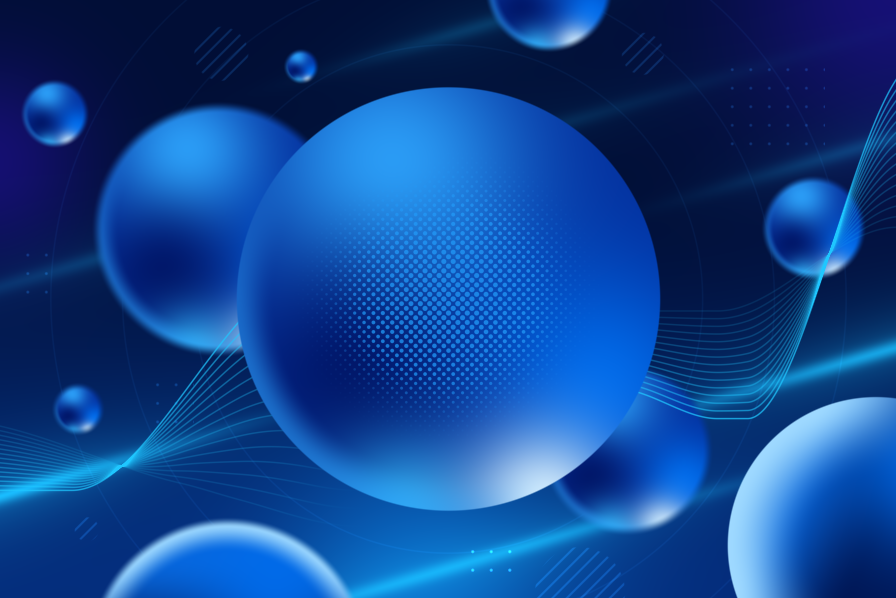
Write a Shadertoy shader that draws this background.

```glsl
// Glossy blue spheres floating over diagonal light beams and fine wave lines.
#define MAIN_CENTER vec2(0.75, 0.5)
#define MAIN_RADIUS 0.354
#define BEAM_SLOPE 0.29
#define WAVE_LINES 15
#define HALFTONE_PITCH 0.0111
#define NAVY vec3(0.003, 0.055, 0.21)
#define ROYAL vec3(0.015, 0.17, 0.48)
#define VIOLET vec3(0.10, 0.06, 0.50)
#define CYAN vec3(0.10, 0.74, 1.0)
#define SKY vec3(0.17, 0.62, 0.97)
#define AZURE vec3(0.0, 0.42, 0.92)
#define ICE vec3(0.86, 0.95, 1.0)

// Soft round spot: 1 at its centre, falling off with the given sharpness.
float spot(vec2 p, vec2 center, float sharpness) {
    vec2 d = p - center;
    return exp(-sharpness * dot(d, d));
}

float disc(vec2 p, vec2 center, float radius, float blur) {
    return 1.0 - smoothstep(-blur, blur, length(p - center) - radius);
}

// Sphere colour at q, where the unit circle is the outline.
vec3 sphereColor(vec2 q) {
    vec3 c = vec3(0.01, 0.17, 0.60);
    c = mix(c, SKY, spot(q, vec2(-0.27, 0.62), 2.5));
    c = mix(c, AZURE, spot(q, vec2(0.70, -0.42), 3.0));
    c = mix(c, vec3(0.0, 0.08, 0.40), 0.95 * spot(q, vec2(-0.45, -0.36), 3.6));
    c = mix(c, vec3(0.20, 0.72, 0.97), spot(q, vec2(-0.22, -1.08), 7.0));
    c = mix(c, ICE, spot(q, vec2(0.45, -0.98), 8.0));
    float lowerLeft = smoothstep(0.1, 1.0, dot(q, vec2(-0.75, -0.66)));
    return mix(c, SKY, 0.6 * lowerLeft * smoothstep(0.82, 1.0, length(q)));
}

// Sphere lit at its rim from one direction.
vec3 rimSphereColor(vec2 q, vec2 lightDir, float rimStart) {
    float side = dot(q, lightDir);
    vec3 c = mix(vec3(0.0, 0.08, 0.32), vec3(0.03, 0.40, 0.86), smoothstep(0.0, 0.75, side));
    c = mix(c, AZURE, 0.9 * spot(q, vec2(0.35, 0.55), 3.0));
    float rim = smoothstep(rimStart, 1.0, length(q)) * smoothstep(-0.1, 0.75, side);
    return mix(c, vec3(0.62, 0.85, 1.0), rim);
}

// Glow of one beam: x = height at the left edge, y = middle, z = reach, w = power.
float beam(vec2 p, vec4 b) {
    float d = (p.y - b.x - BEAM_SLOPE * p.x) * 0.96;
    float along = (p.x - b.y) / b.z;
    float profile = 0.55 * exp(-d * d * 5500.0) + 0.45 * exp(-abs(d) * 20.0);
    return b.w * profile * exp(-along * along);
}

// Heights of the two outer lines of the wave ribbon.
vec2 ribbon(float x) {
    if (x < MAIN_CENTER.x)
        return vec2(0.18 + 0.36 * smoothstep(0.12, 0.52, x),
                    0.30 - 0.12 * smoothstep(-0.1, 0.4, x) - 0.06 * smoothstep(0.3, 0.6, x));
    return vec2(0.30 + 0.60 * smoothstep(1.25, 1.54, x) + 0.05 * (1.0 - smoothstep(1.03, 1.2, x)),
                0.48 + 0.14 * smoothstep(1.2, 1.5, x));
}

float waveLines(vec2 p, float px) {
    float e = 0.004, sum = 0.0;
    vec2 ends = ribbon(p.x);
    vec2 slopes = (ribbon(p.x + e) - ribbon(p.x - e)) / (2.0 * e);
    for (int i = 0; i < WAVE_LINES; i++) {
        float k = float(i) / float(WAVE_LINES - 1);
        float slope = mix(slopes.x, slopes.y, k);
        float d = abs(p.y - mix(ends.x, ends.y, k)) / sqrt(1.0 + slope * slope);
        sum += mix(0.75, 0.12, sqrt(k)) * (1.0 - smoothstep(0.0, 0.0008 + px, d));
    }
    return min(sum, 1.0) * (1.0 - smoothstep(0.42, 0.62, p.x) + smoothstep(0.9, 1.08, p.x));
}

// Faint rings, dot patches and hatched discs.
float ornaments(vec2 p, float px) {
    float r = length(p - MAIN_CENTER), sum = 0.0;
    for (int i = 0; i < 3; i++)
        sum += 0.05 * (1.0 - smoothstep(0.0, 1.5 * px, abs(r - 0.425 - 0.12 * float(i))));
    vec2 cell = (fract(p / 0.031) - 0.5) * 0.031;
    float dots = disc(cell, vec2(0.0), 0.0022, px);
    vec4 patches[4] = vec4[4](vec4(1.30, 0.82, 0.08, 0.07), vec4(0.82, 0.07, 0.045, 0.03),
                              vec4(0.055, 0.55, 0.03, 0.045), vec4(0.28, 0.32, 0.045, 0.045));
    for (int i = 0; i < 4; i++) {
        vec2 inside = step(abs(p - patches[i].xy), patches[i].zw);
        sum += dots * inside.x * inside.y * (i == 1 ? 0.6 : 0.2);
    }
    float stripe = abs(fract((p.x - p.y) / 0.024) - 0.5) * 0.017;
    float hatch = 1.0 - smoothstep(0.0005, 0.0005 + 1.5 * px, stripe);
    vec3 hatched[4] = vec3[4](vec3(0.37, 0.91, 0.045), vec3(1.075, 0.91, 0.035),
                              vec3(0.97, 0.01, 0.075), vec3(0.145, 0.115, 0.02));
    for (int i = 0; i < 4; i++)
        sum += 0.16 * hatch * disc(p, hatched[i].xy, hatched[i].z, px);
    return sum;
}

void mainImage(out vec4 fragColor, in vec2 fragCoord) {
    float px = 1.0 / iResolution.y;
    vec2 p = fragCoord * px;

    // Backdrop and beams
    vec3 col = mix(ROYAL, NAVY, smoothstep(0.0, 0.72, p.y));
    col = mix(col, VIOLET, 0.85 * spot(p, vec2(1.5, 1.02), 14.0) + 0.8 * spot(p, vec2(-0.02, 0.73), 35.0));
    col = mix(col, vec3(0.04, 0.48, 0.86), 0.75 * spot(p, vec2(0.70, 0.0), 15.0));
    vec4 beams[6] = vec4[6](vec4(0.17, 0.0, 0.32, 1.0), vec4(-0.016, 1.5, 0.40, 0.85),
                            vec4(-0.168, 0.75, 0.42, 0.9), vec4(0.52, 0.45, 0.62, 0.32),
                            vec4(0.336, 1.45, 0.25, 0.28), vec4(0.723, 0.80, 0.22, 0.25));
    for (int i = 0; i < 6; i++) col = mix(col, CYAN, beam(p, beams[i]));
    col += vec3(0.2, 0.65, 1.0) * ornaments(p, px);

    // Floating spheres: centre, radius, edge blur
    vec4 spheres[7] = vec4[7](vec4(0.367, 0.617, 0.204, 0.009), vec4(0.092, 0.810, 0.052, 0.005),
                              vec4(0.504, 0.889, 0.025, 0.004), vec4(0.918, 1.020, 0.101, 0.006),
                              vec4(1.361, 0.619, 0.081, 0.006), vec4(0.131, 0.316, 0.038, 0.006),
                              vec4(1.049, 0.248, 0.135, 0.008));
    for (int i = 0; i < 7; i++) {
        vec4 s = spheres[i];
        col = mix(col, sphereColor((p - s.xy) / s.z), disc(p, s.xy, s.z, s.w + px));
    }
    col = mix(col, vec3(0.12, 0.78, 1.0), waveLines(p, px));

    // Rim-lit spheres at the bottom
    vec2 low = vec2(0.381, -0.102), corner = vec2(1.465, 0.088);
    col = mix(col, rimSphereColor((p - low) / 0.229, vec2(0.0, 1.0), 0.78), disc(p, low, 0.229, 0.009));
    col = mix(col, rimSphereColor((p - corner) / 0.248, vec2(-0.91, 0.41), 0.45), disc(p, corner, 0.248, px));

    // Main sphere with halftone dots
    vec2 m = p - MAIN_CENTER;
    vec3 body = sphereColor(m / MAIN_RADIUS);
    vec2 grid = fract(vec2(m.x + m.y, m.x - m.y) * 0.7071 / HALFTONE_PITCH) - 0.5;
    float fade = spot(m, vec2(0.0, 0.01), 38.0);
    float dotMask = disc(grid * HALFTONE_PITCH, vec2(0.0), HALFTONE_PITCH * 0.40 * sqrt(fade), 0.7 * px);
    body = mix(body, vec3(0.13, 0.60, 0.97), 0.75 * dotMask * smoothstep(0.05, 0.5, fade));
    col = mix(col, body, disc(p, MAIN_CENTER, MAIN_RADIUS, px));

    fragColor = vec4(clamp(col, 0.0, 1.0), 1.0);
}
```
